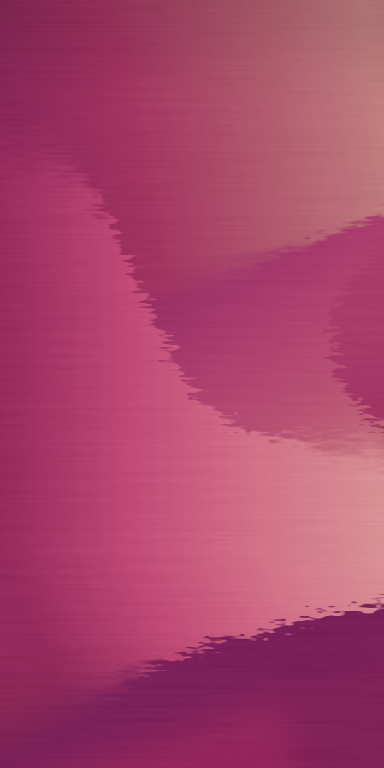
A Shadertoy shader for this background:

```glsl
float hash(vec2 p) {
    return fract(sin(dot(p, vec2(127.1, 311.7))) * 43758.5453);
}

float noise(vec2 p) {
    vec2 i = floor(p), f = fract(p);
    f = f * f * (3.0 - 2.0 * f);
    return mix(mix(hash(i), hash(i + vec2(1, 0)), f.x),
               mix(hash(i + vec2(0, 1)), hash(i + vec2(1, 1)), f.x), f.y);
}

// Dry bristle marks, stretched sideways, centred on zero
float bristles(vec2 p) {
    return 0.5 * noise(p * vec2(24.0, 150.0))
         + 0.3 * noise(p * vec2(65.0, 190.0) + 17.0)
         + 0.2 * noise(p * vec2(9.0, 45.0) + 41.0) - 0.5;
}

// Coverage of a painted area from its signed distance
float paint(float dist, float softness) {
    float blur = max(softness, 1.0 / iResolution.x);
    return smoothstep(-blur, blur, dist);
}

// Four colours spread evenly over 0..1
vec3 ramp(vec3 a, vec3 b, vec3 c, vec3 d, float t) {
    t = clamp(t, 0.0, 1.0) * 3.0;
    vec3 col = mix(a, b, min(t, 1.0));
    col = mix(col, c, clamp(t - 1.0, 0.0, 1.0));
    return mix(col, d, clamp(t - 2.0, 0.0, 1.0));
}

void mainImage(out vec4 fragColor, in vec2 fragCoord) {
    vec2 uv = fragCoord / iResolution.xy;
    vec2 p = fragCoord / iResolution.x;
    float x = uv.x, y = uv.y;
    float fray = bristles(p);

    // Upper wash
    vec3 col = ramp(vec3(0.53, 0.145, 0.34), vec3(0.635, 0.20, 0.375),
                    vec3(0.695, 0.34, 0.43), vec3(0.75, 0.49, 0.49),
                    x + 0.35 * (y - 0.82));
    col *= 1.0 - 0.10 * smoothstep(0.85, 1.0, y);

    // Middle fold, darkest along its upper left
    vec3 fold = ramp(vec3(0.60, 0.185, 0.40), vec3(0.68, 0.25, 0.43),
                     vec3(0.725, 0.32, 0.45), vec3(0.77, 0.44, 0.49),
                     (x - 0.42) * 0.9 + (0.61 - y) * 2.2);
    float foldTop = 0.545 + 0.16 * x + 0.02 * x * x;
    float foldDist = (foldTop - y) * 1.9 + fray * 0.06;
    col = mix(col, fold, paint(foldDist, mix(0.07, 0.012, smoothstep(0.45, 0.9, x))));

    // Rounded lobe at the right
    vec3 lobe = mix(vec3(0.66, 0.23, 0.41), vec3(0.62, 0.19, 0.38),
                    smoothstep(0.60, 0.45, y));
    float lobeEdge = 0.865 + 8.5 * (y - 0.56) * (y - 0.56);
    float lobeDist = (x - lobeEdge) / (1.0 + 3.0 * abs(y - 0.56)) + fray * 0.12;
    float lobeSoft = mix(0.010, 0.06, smoothstep(0.60, 0.68, y));
    col = mix(col, lobe, 0.9 * paint(lobeDist, lobeSoft));

    // Bright sweep from the left to the lower right
    vec3 sweep = ramp(vec3(0.585, 0.165, 0.36), vec3(0.755, 0.285, 0.46),
                      vec3(0.825, 0.44, 0.535), vec3(0.85, 0.57, 0.58),
                      x - 0.9 * max(0.28 - y, 0.0) + 0.12 * max(y - 0.6, 0.0));
    sweep *= 1.0 - 0.12 * smoothstep(0.2, 0.0, y);
    float bend = 1.0 / (1.0 + exp(-13.0 * (x - 0.37)));
    float slope = 9.0 * bend * (1.0 - bend);
    float sweepDist = (0.815 - 0.06 * x - 0.345 * bend - y) * 2.0 / sqrt(1.0 + slope * slope);
    float sweepSoft = mix(0.11, 0.010, smoothstep(0.08, 0.32, x))
                    + 0.06 * smoothstep(0.62, 1.0, x);
    col = mix(col, sweep, paint(sweepDist + fray * 0.10, sweepSoft));

    // Dark ground along the bottom
    vec3 ground = mix(vec3(0.575, 0.15, 0.36), vec3(0.485, 0.125, 0.355),
                      smoothstep(-0.10, 0.0, y - 0.17 * x - 0.02));
    ground = mix(ground, vec3(0.48, 0.12, 0.345), 0.7 * smoothstep(0.68, 0.86, x + y * 0.5));
    float groundDist = (0.03 + 0.3 * x - 0.115 * x * x - y) * 1.9 + fray * 0.10;
    float groundSoft = mix(0.09, 0.010, smoothstep(0.15, 0.48, x));
    col = mix(col, ground, paint(groundDist, groundSoft));

    // Faint sideways grain
    col += 0.018 * (noise(p * vec2(5.0, 170.0)) - 0.5) + 0.012 * fray;
    fragColor = vec4(col, 1.0);
}
```
